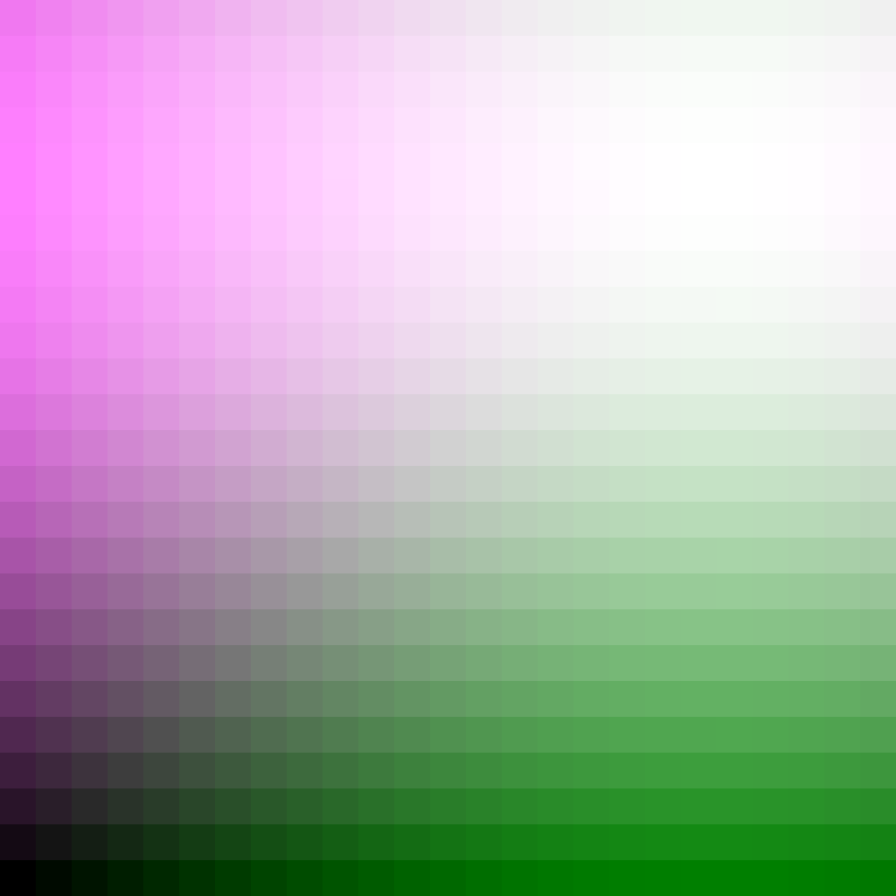
Reproduce this background procedurally as a three.js fragment shader.

```glsl
varying vec2 vUv;

// Lower-left corner of each tile, with edges blended over one pixel
vec2 tileCorner(vec2 uv, float tiles) {
  vec2 grid = uv * tiles;
  vec2 pixel = max(fwidth(grid), vec2(1e-4));
  vec2 leading = grid + 0.5 * pixel;
  vec2 blend = clamp(fract(leading) / pixel, 0.0, 1.0);
  return (floor(leading) - 1.0 + blend) / tiles;
}

void main() {
  vec2 corner = tileCorner(vUv, 25.0);

  // Each axis swells to its peak near pi / 4
  vec2 wave = sin(2.0 * max(corner, 0.0));

  // Height drives magenta; both axes share green
  float magenta = wave.y;
  float green = 0.5 * (wave.x + wave.y);
  gl_FragColor = vec4(magenta, green, magenta, 1.0);
}
```
